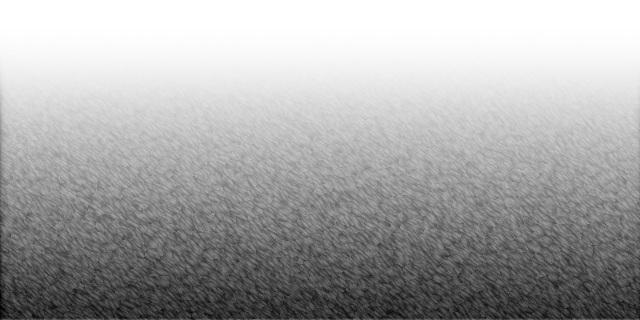
Give the GLSL for this background, as a Shadertoy shader.

```glsl
vec3 hash3(vec2 cell) {
    vec3 q = vec3(dot(cell, vec2(127.1, 311.7)),
                  dot(cell, vec2(269.5, 183.3)),
                  dot(cell, vec2(419.2, 371.9)));
    return fract(sin(q) * 43758.55);
}

// Cellular noise: distance to the nearest point, and that point's random value
vec2 cellular(vec2 p) {
    vec2 base = floor(p);
    vec2 nearest = vec2(8.0, 0.0);
    for (int y = -1; y <= 1; y++) {
        for (int x = -1; x <= 1; x++) {
            vec2 cell = base + vec2(x, y);
            vec3 random = hash3(cell);
            float d = length(cell + random.xy - p);
            if (d < nearest.x) nearest = vec2(d, random.z);
        }
    }
    return nearest;
}

// Short slanted hairs, shifted and turned slightly within each tuft
float fur(vec2 p) {
    vec2 bend = 0.006 * sin(p.yx * vec2(31.0, 23.0) + 2.0 * sin(p * 13.0));
    vec2 tuft = cellular((p + bend) * vec2(27.0, 36.0));
    float angle = -0.72 + 0.35 * (tuft.y - 0.5);
    vec2 along = vec2(cos(angle), sin(angle));
    vec2 across = vec2(-along.y, along.x);
    vec2 strand = cellular(vec2(dot(p, along) * 32.0, dot(p, across) * 125.0)
                           + tuft.y * 17.0);
    return (0.5 - strand.x) + 0.35 * (strand.y - 0.5) + 0.3 * (0.45 - tuft.x);
}

void mainImage(out vec4 fragColor, in vec2 fragCoord) {
    vec2 uv = fragCoord / iResolution.xy;
    vec2 p = fragCoord / iResolution.y;

    // Dark to white ramp with a soft shoulder near the top
    float ramp = 0.15 + 1.03 * uv.y;
    float shoulder = max(0.12 - abs(ramp - 1.0), 0.0) / 0.12;
    float tone = min(ramp, 1.0) - 0.03 * shoulder * shoulder;

    // Grain fades out as the ramp reaches white
    float grain = 0.25 * smoothstep(1.02, 0.35, tone);
    float shade = tone + grain * fur(p);

    // Thin shaded sides and a pale line along the bottom
    float aspect = iResolution.x / iResolution.y;
    float sides = exp(-p.x * 130.0) + 0.4 * exp(-(aspect - p.x) * 200.0);
    shade -= 0.22 * sides * smoothstep(1.0, 0.75, tone);
    shade += 0.15 * (1.0 - smoothstep(0.002, 0.006, uv.y));

    fragColor = vec4(vec3(clamp(shade, 0.0, 1.0)), 1.0);
}
```
